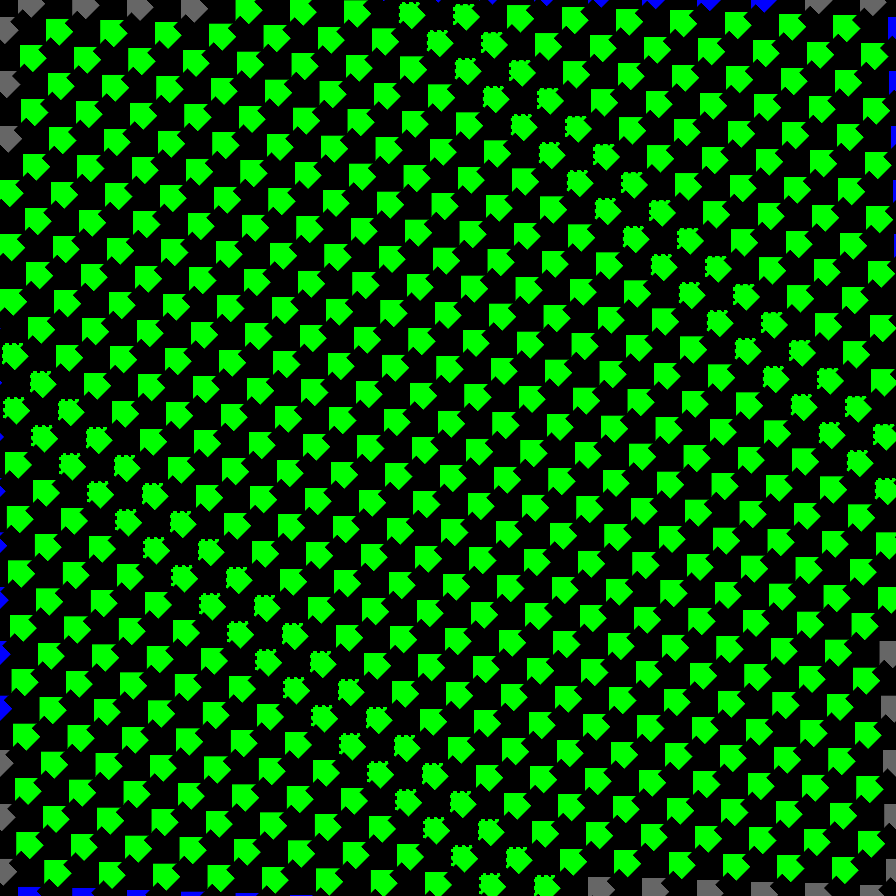
Write a Shadertoy shader that draws this pattern.

```glsl
const vec2 REPEATS = vec2(16.0, 17.0);          // along x+y and x-y
const vec2 LATTICE_OFFSET = vec2(0.0365, 0.0297);
const vec2 TIP_SHIFT = vec2(-0.0129, -0.0139);  // lattice point to tip
const float HEAD_LEG = 0.0260;
const float SHAFT_HALF = 0.0155;
const float ARROW_LENGTH = 0.0450;
const float TOOTH_DEPTH = 0.0019;
const float TOOTH_COUNT = 128.0;                // teeth across the canvas
const float BAND_CENTER = 0.03;                 // x-y midway between the ragged bands
const float BAND_DISTANCE = 0.44;
const float BAND_WIDTH = 0.075;
const float EDGE_SOFTNESS = 0.12;               // fraction of the output resolution step
const vec2 INNER_LOW = vec2(0.00905), INNER_HIGH = vec2(0.9935, 0.9915);
const vec2 OUTER_LOW = vec2(-0.00202), OUTER_HIGH = vec2(1.0026);
const vec3 BACKGROUND = vec3(0.0);
const vec3 INSIDE_COLOR = vec3(0.0, 1.0, 0.0);
const vec3 BORDER_COLOR = vec3(0.4);
const vec3 OUTSIDE_COLOR = vec3(0.0, 0.0, 1.0);
const float TAU = 6.2831853;

// Sum and difference axes, along and across the arrows
vec2 toDiagonal(vec2 p) { return vec2(p.x + p.y, p.x - p.y); }
vec2 fromDiagonal(vec2 q) { return 0.5 * vec2(q.x + q.y, q.x - q.y); }

bool inBox(vec2 p, vec2 low, vec2 high) {
    return all(greaterThan(p, low)) && all(lessThan(p, high));
}

// Arrow with its tip at the origin, pointing up and left (y runs down)
float arrowDistance(vec2 p, float raggedness) {
    vec2 q = toDiagonal(p);
    vec2 teeth = smoothstep(-0.2, 0.2, sin(TAU * TOOTH_COUNT * p.yx));
    vec2 legs = TOOTH_DEPTH * raggedness * teeth - p;
    float head = max(max(legs.x, legs.y), (q.x - HEAD_LEG) * 0.7071);
    float shaft = max(abs(q.y) - SHAFT_HALF,
                      max(q.x - ARROW_LENGTH, SHAFT_HALF - q.x)) * 0.7071;
    return min(head, shaft);
}

// Colour depends on where the whole arrow sits relative to the border
vec3 arrowColor(vec2 center) {
    if (inBox(center, INNER_LOW, INNER_HIGH)) return INSIDE_COLOR;
    if (inBox(center, OUTER_LOW, OUTER_HIGH)) return BORDER_COLOR;
    return OUTSIDE_COLOR;
}

void mainImage(out vec4 fragColor, in vec2 fragCoord) {
    vec2 p = fragCoord / iResolution.xy;
    p.y = 1.0 - p.y;

    // Nearest lattice point, cells centred on the arrow's extent
    vec2 cell = round((toDiagonal(p) - LATTICE_OFFSET) * REPEATS);
    vec2 diagonalCenter = cell / REPEATS + LATTICE_OFFSET;
    vec2 center = fromDiagonal(diagonalCenter);

    // Serrated legs within two diagonal bands
    float bandOffset = abs(abs(diagonalCenter.y - BAND_CENTER) - BAND_DISTANCE);
    float raggedness = 1.0 - smoothstep(0.5 * BAND_WIDTH, BAND_WIDTH, bandOffset);

    float dist = arrowDistance(p - center - TIP_SHIFT, raggedness);
    float edge = EDGE_SOFTNESS / iResolution.y;
    float ink = 1.0 - smoothstep(-edge, edge, dist);
    fragColor = vec4(mix(BACKGROUND, arrowColor(center), ink), 1.0);
}
```
